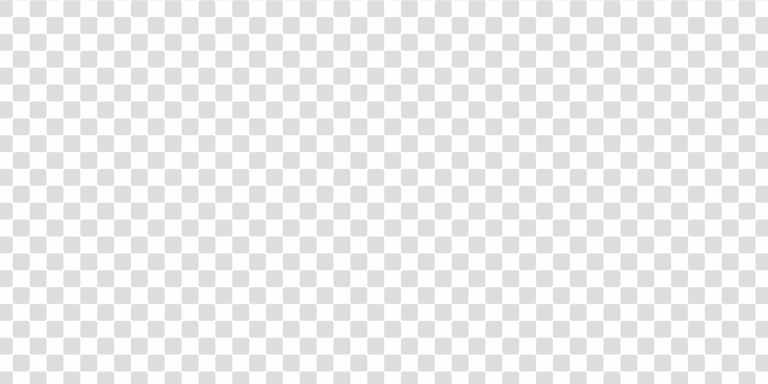
This pattern is drawn by a Shadertoy shader. Its source:

```glsl
// Pale checkerboard of grey tiles with softly rounded corners on white.
// Each point takes the smallest rounded-box distance to the nearby grey tiles;
// a hash varies the corner rounding slightly from tile to tile.

const float CELLS_DOWN = 22.75;               // cells over the canvas height
const vec2 GRID_OFFSET = vec2(0.758, 0.01);   // first cell corner from the top left
const float CORNER_RADIUS = 0.13;             // in cells
const float RADIUS_VARIATION = 0.05;
const vec3 WHITE = vec3(0.995);
const vec3 GREY = vec3(0.867);

float hash21(vec2 p) {
    vec3 q = fract(p.xyx * vec3(0.1031, 0.1030, 0.0973));
    q += dot(q, q.yzx + 33.33);
    return fract((q.x + q.y) * q.z);
}

float roundedBox(vec2 p, vec2 halfSize, float radius) {
    vec2 q = abs(p) - halfSize + radius;
    return length(max(q, 0.0)) + min(max(q.x, q.y), 0.0) - radius;
}

// Signed distance to the grey tiles, in cells
float tileDistance(vec2 p) {
    vec2 home = floor(p);
    float nearest = 1.0;
    for (int j = -1; j <= 1; j++) {
        for (int i = -1; i <= 1; i++) {
            vec2 cell = home + vec2(i, j);
            bool isGrey = mod(cell.x + cell.y, 2.0) > 0.5;
            if (isGrey) {
                float radius = CORNER_RADIUS + RADIUS_VARIATION * (hash21(cell) - 0.5);
                nearest = min(nearest, roundedBox(p - cell - 0.5, vec2(0.5), radius));
            }
        }
    }
    return nearest;
}

void mainImage(out vec4 fragColor, in vec2 fragCoord) {
    // Grid coordinates run right and down from the top left
    vec2 fromTop = vec2(fragCoord.x, iResolution.y - fragCoord.y);
    float pixel = CELLS_DOWN / iResolution.y;
    vec2 grid = fromTop * pixel - GRID_OFFSET;

    // Tile colour with edges smoothed over about one pixel
    float coverage = clamp(0.5 - tileDistance(grid) / (1.2 * pixel), 0.0, 1.0);
    fragColor = vec4(mix(WHITE, GREY, coverage), 1.0);
}
```
